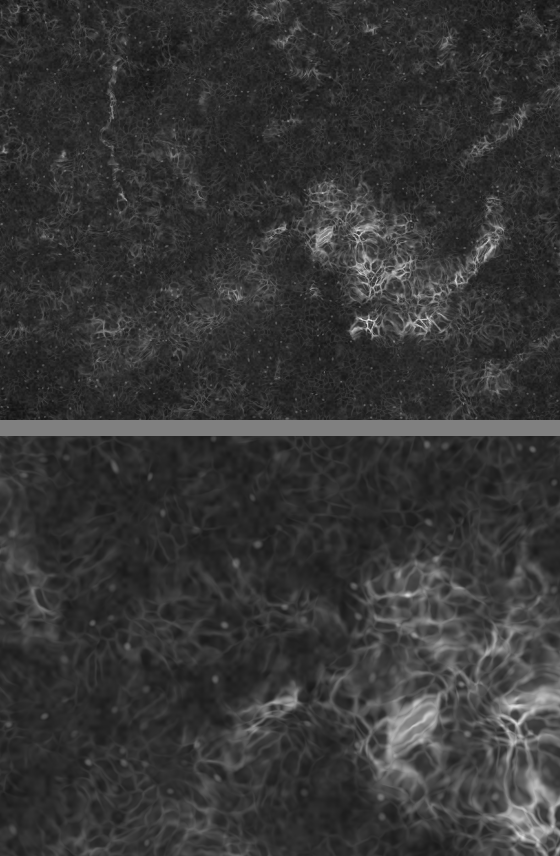
Top, the full canvas; bottom, a detail of the centre.
This texture is drawn by a WebGL 2 fragment shader. Its source:

```glsl
#version 300 es
precision highp float;
uniform vec2 u_resolution;
out vec4 fragColor;

vec2 hash2(vec2 p) {
  vec3 q = fract(p.xyx * vec3(0.1031, 0.1030, 0.0973));
  q += dot(q, q.yzx + 33.33);
  return fract((q.xx + q.yz) * q.zy);
}

float noise(vec2 p) {
  vec2 i = floor(p), f = fract(p);
  f = f * f * (3.0 - 2.0 * f);
  float low = mix(hash2(i).x, hash2(i + vec2(1, 0)).x, f.x);
  float high = mix(hash2(i + vec2(0, 1)).x, hash2(i + vec2(1, 1)).x, f.x);
  return mix(low, high, f.y);
}

float fbm(vec2 p) {
  float sum = 0.0, amp = 0.53;
  for (int i = 0; i < 4; i++) {
    sum += amp * noise(p);
    p = mat2(1.6, 1.2, -1.2, 1.6) * p + 7.3;
    amp *= 0.5;
  }
  return sum;
}

// Soft walls between irregular cells
float cellWalls(vec2 p, float width) {
  vec2 cell = floor(p);
  float nearest = 9.0, second = 9.0;
  for (int y = -1; y <= 1; y++)
  for (int x = -1; x <= 1; x++) {
    vec2 id = cell + vec2(x, y);
    float d = length(id + 0.05 + 0.9 * hash2(id) - p);
    second = min(second, max(nearest, d));
    nearest = min(nearest, d);
  }
  return smoothstep(width, 0.0, second - nearest);
}

float segment(vec2 p, vec2 a, vec2 b) {
  vec2 ab = b - a;
  return length(p - a - ab * clamp(dot(p - a, ab) / dot(ab, ab), 0.0, 1.0));
}

// Large stained structures: axis ends, then radius and strength
float structures(vec2 p) {
  const vec4 axes[12] = vec4[12](
    vec4(0.82, 0.46, 0.99, 0.30), vec4(0.76, 0.54, 0.79, 0.53),
    vec4(0.87, 0.23, 0.89, 0.23), vec4(1.17, 0.50, 1.18, 0.44),
    vec4(1.18, 0.44, 1.10, 0.34), vec4(0.27, 0.84, 0.25, 0.65),
    vec4(0.25, 0.65, 0.29, 0.53), vec4(1.09, 0.62, 1.34, 0.78),
    vec4(1.17, 0.08, 1.34, 0.22), vec4(0.27, 0.18, 0.60, 0.32),
    vec4(0.40, 0.67, 0.47, 0.53), vec4(0.62, 0.97, 0.66, 0.98));
  const vec2 forms[12] = vec2[12](
    vec2(0.125, 0.72), vec2(0.032, 0.95), vec2(0.033, 0.85), vec2(0.027, 0.85),
    vec2(0.030, 0.80), vec2(0.010, 0.45), vec2(0.010, 0.50), vec2(0.020, 0.40),
    vec2(0.024, 0.38), vec2(0.100, 0.28), vec2(0.032, 0.45), vec2(0.042, 0.45));
  float stain = 0.0;
  for (int i = 0; i < 12; i++) {
    float d = segment(p, axes[i].xy, axes[i].zw);
    stain = max(stain, forms[i].y * smoothstep(1.15, 0.35, d / forms[i].x));
  }
  return stain;
}

// Small slanted streaks scattered over a jittered grid
float streaks(vec2 p) {
  vec2 cell = floor(p / 0.14);
  float stain = 0.0;
  for (int y = -1; y <= 1; y++)
  for (int x = -1; x <= 1; x++) {
    vec2 id = cell + vec2(x, y);
    vec2 shape = hash2(id + 41.0), look = hash2(id + 87.0);
    vec2 center = (id + hash2(id + 13.0)) * 0.14;
    float angle = 0.75 + 1.8 * (shape.x - 0.5);
    vec2 reach = vec2(cos(angle), sin(angle)) * mix(0.006, 0.04, shape.y);
    float d = segment(p, center - reach, center + reach);
    float strength = step(0.45, look.x) * mix(0.2, 0.75, look.y * look.y);
    stain = max(stain, strength * smoothstep(1.3, 0.2, d / mix(0.008, 0.018, look.x)));
  }
  return stain;
}

// Sparse pinpoint granules
float granules(vec2 p) {
  vec2 id = floor(p), chance = hash2(id + 5.0);
  vec2 center = 0.3 + 0.4 * hash2(id + 19.0);
  return step(0.83, chance.x) * chance.y * smoothstep(0.3, 0.05, length(fract(p) - center));
}

void main() {
  vec2 p = gl_FragCoord.xy / u_resolution.y;
  vec2 sway = vec2(noise(p * 24.0), noise(p * 24.0 + 31.0)) - 0.5;
  vec2 fray = vec2(fbm(p * 28.0 + 9.0), fbm(p * 28.0 + 57.0)) - 0.5;

  // Fibrous mesh at two scales
  float mesh = cellWalls(p * 46.0 + sway * 1.3 + fray, 0.42);
  float fineMesh = cellWalls(p * 78.0 + sway * 2.0 + fray * 2.0, 0.45);
  float patchiness = smoothstep(0.28, 0.72, fbm(p * 8.0 + 3.0));
  float broken = smoothstep(0.25, 0.7, fbm(p * 38.0 + 17.0));

  // Stained tissue with ragged outlines
  vec2 ragged = p + fray * 0.055;
  float stain = max(structures(ragged), streaks(ragged));
  stain *= mix(0.5, 1.15, smoothstep(0.3, 0.65, fbm(p * 22.0 + 71.0)));

  // Dim background and its shadows
  float light = 0.118 + 0.06 * fbm(p * 5.0);
  light += 0.11 * mesh * patchiness * broken + 0.06 * fineMesh * broken;
  light -= 0.05 * smoothstep(0.09, 0.0, segment(p, vec2(0.34, 0.81), vec2(0.41, 0.90)));
  light -= 0.025 * smoothstep(0.5, 0.9, length(p - vec2(0.667, 0.5)));

  light += stain * (0.11 + 0.36 * mesh * (0.45 + 0.75 * broken) + 0.13 * fineMesh);
  light += 0.22 * granules(p * 72.0 + sway);
  light += 0.055 * (noise(p * 230.0) - 0.5) + 0.05 * (noise(p * 120.0 + 5.0) - 0.5);
  fragColor = vec4(vec3(clamp(light, 0.07, 0.92)), 1.0);
}
```
